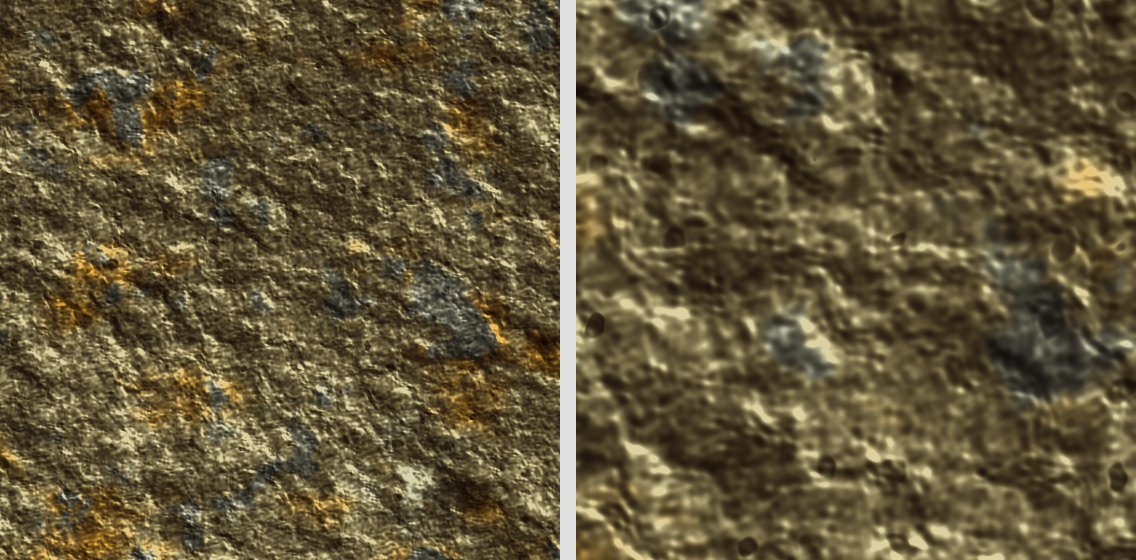
Left, the full canvas; right, a detail of the centre.
Reproduce this texture procedurally as a Shadertoy shader.

```glsl
float hash(vec2 p) {
    return fract(sin(dot(p, vec2(127.1, 311.7))) * 43758.5453);
}

float noise(vec2 p) {
    vec2 i = floor(p), f = fract(p);
    f = f * f * (3.0 - 2.0 * f);
    return mix(mix(hash(i), hash(i + vec2(1, 0)), f.x),
               mix(hash(i + vec2(0, 1)), hash(i + vec2(1, 1)), f.x), f.y);
}

float fbm(vec2 p, int octaves) {
    float sum = 0.0, amp = 0.5;
    for (int i = 0; i < octaves; i++) {
        sum += amp * noise(p);
        p = mat2(0.8, 0.6, -0.6, 0.8) * p * 2.05 + 17.3;
        amp *= 0.55;
    }
    return sum;
}

float segment(vec2 p, vec2 a, vec2 b) {
    vec2 ab = b - a;
    return length(p - a - ab * clamp(dot(p - a, ab) / dot(ab, ab), 0.0, 1.0));
}

// Slanting grooves in two groups on the left
float gouges(vec2 p) {
    float depth = 0.0;
    p += 0.03 * (vec2(noise(p * 21.0), noise(p * 21.0 + 40.0)) - 0.5);
    p += 0.012 * (vec2(noise(p * 70.0), noise(p * 70.0 + 40.0)) - 0.5);
    for (float i = 0.0; i < 5.0; i++) {
        vec2 start = vec2(0.12 + 0.075 * mod(i, 3.0) + 0.05 * floor(i / 3.0),
                          0.87 + 0.05 * mod(i, 3.0) - 0.42 * floor(i / 3.0));
        vec2 end = start + vec2(0.07 + 0.04 * hash(vec2(i, 3.0)), -0.10);
        depth = max(depth, 1.0 - smoothstep(0.003, 0.022, segment(p, start, end)));
    }
    return depth;
}

// Small ragged holes, one at most per cell
float pits(vec2 p) {
    vec2 cell = floor(p * 22.0);
    vec2 center = 0.35 + 0.3 * vec2(hash(cell), hash(cell + 9.0));
    float radius = 0.10 + 0.16 * hash(cell + 21.0);
    float d = length(fract(p * 22.0) - center) + 0.35 * (fbm(p * 75.0, 2) - 0.4);
    return step(0.65, hash(cell + 33.0)) * (1.0 - smoothstep(radius * 0.4, radius, d));
}

// Shadows below the ragged, gently rising ledges
float ledges(vec2 p) {
    float shade = 0.0;
    for (float i = 0.0; i < 5.0; i++) {
        float edge = 0.045 + 0.115 * i + p.x * (0.24 - 0.06 * i)
                   + 0.08 * (fbm(p * vec2(7, 6) + i * 13.0, 5) - 0.5);
        float d = p.y - edge;
        float band = smoothstep(-0.035, -0.01, d) * (1.0 - smoothstep(-0.008, 0.004, d));
        shade += band * smoothstep(0.25, 0.6, noise(vec2(p.x * 3.5, i * 7.3))) * (1.0 - 0.13 * i);
    }
    return min(shade, 1.0);
}

// Bare grey stone along a falling diagonal and in the top right corner
float greyStone(vec2 p) {
    float chain = 1.0 - smoothstep(0.0, 0.13, segment(p, vec2(0.42, 0.68), vec2(0.77, 0.45)));
    float corner = 1.0 - smoothstep(0.0, 0.35, length(p - vec2(0.85, 0.93)));
    float blotch = fbm(p * 13.0 + 5.0, 5) + 0.17 * chain + 0.06 * corner;
    return smoothstep(0.69, 0.80, blotch);
}

float relief(vec2 p) {
    vec2 q = p * vec2(0.95, 1.08) + 0.008 * (noise(p * 40.0) - 0.5);
    return 0.127 * fbm(q * 11.0, 5) - 0.010 * gouges(p) - 0.002 * pits(p);
}

void mainImage(out vec4 fragColor, in vec2 fragCoord) {
    vec2 p = fragCoord / iResolution.y;
    vec2 light = vec2(0.6, 0.8);

    // Raking light from the upper right, with grainy speckle
    float slope = (relief(p) - relief(p + light * 0.003)) / 0.003;
    float tone = 0.95 * slope + 1.1 * (noise(p * 210.0) - 0.5);
    tone += 1.0 * (noise(p * 105.0 + 60.0) - 0.5);

    // Broad light and dark areas
    tone += 1.3 * (fbm(p * vec2(5, 9) + 31.0, 4) - 0.5);
    tone += 0.45 * (0.55 - p.y) - 0.3 * (p.x - 0.5) + 0.12;

    // Hollow, ledges and pale crust
    vec2 hollow = (p - vec2(0.82, 0.115)) / vec2(0.065, 0.038);
    float hole = 1.0 - smoothstep(0.7, 1.2, length(hollow) + 0.7 * (fbm(p * 22.0, 3) - 0.5));
    float crust = 1.0 - smoothstep(0.03, 0.14, length((p - vec2(0.72, 0.15)) * vec2(1.0, 0.8)));
    crust *= smoothstep(0.42, 0.65, fbm(p * 26.0 + 8.0, 4));
    tone += 1.0 * crust * (1.0 - hole) - 1.2 * hole;
    tone -= 0.95 * ledges(p) + 1.1 * gouges(p) + 1.1 * pits(p);

    // Grey patches with a lit rim
    float grey = greyStone(p);
    float rim = max(greyStone(p - light * 0.012) - grey, 0.0);
    tone += 0.9 * rim - 0.25 * grey;

    // Ochre ramp, then rust and grey tints
    float value = min(0.295 * exp(0.52 * tone), 0.82);
    vec3 color = vec3(value + 0.045, value, value * (0.54 + 0.28 * value));
    float rust = smoothstep(0.53, 0.85, fbm(p * vec2(7, 11) + 71.0, 5));
    color *= mix(vec3(1), vec3(1.12, 0.88, 0.42), rust * (1.0 - grey));
    color = mix(color, value * vec3(0.98, 1.02, 0.92), 0.7 * max(grey, 0.5 * crust));
    fragColor = vec4(clamp(color, 0.0, 1.0), 1.0);
}
```
